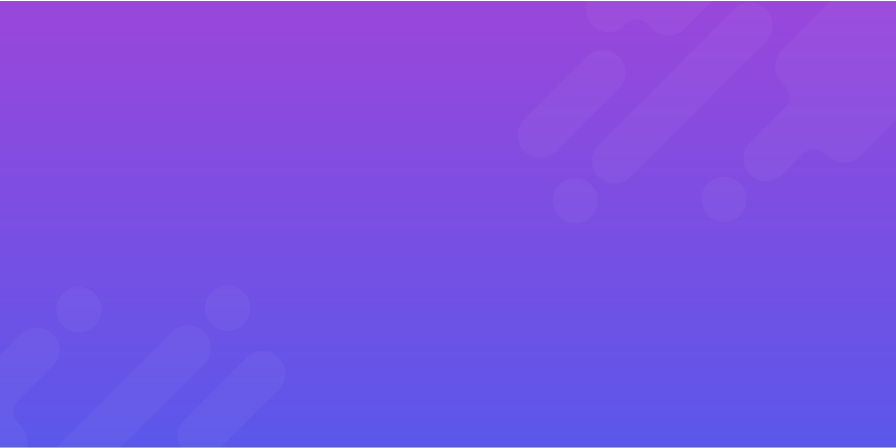
This background is drawn by a WebGL 1 fragment shader. Its source:

```glsl
precision highp float;
// Violet to blue vertical gradient with faint diagonal rounded bars and dots.
// One group of capsules, some fused with round fillets, is drawn at the upper
// right and again at the lower left by a half turn about a pivot.

uniform vec2 u_resolution;

#define TOP_COLOR vec3(0.604, 0.275, 0.857)
#define BOTTOM_COLOR vec3(0.356, 0.342, 0.918)
#define BAR_RADIUS 0.0505
#define BAR_OPACITY 0.035
#define PIVOT vec2(0.896, 0.432)
#define TOP_RIM 0.0023
#define BOTTOM_RIM 0.0011
#define OPEN_LENGTH 2.0

// Distance to a bar rising at 45 degrees from its lower end; zero length is a dot.
float bar(vec2 p, vec2 start, float len) {
  vec2 direction = vec2(0.70711);
  vec2 offset = p - start;
  float along = clamp(dot(offset, direction), 0.0, len);
  return length(offset - direction * along) - BAR_RADIUS;
}

// Union of two distances with a circular fillet in the concave corner.
float fuse(float a, float b) {
  vec2 inset = max(BAR_RADIUS - vec2(a, b), 0.0);
  return max(BAR_RADIUS, min(a, b)) - length(inset);
}

float barGroup(vec2 p) {
  // Separate bars and dots
  float d = bar(p, vec2(1.206, 0.698), 0.197);
  d = min(d, bar(p, vec2(1.372, 0.641), 0.427));
  d = min(d, bar(p, vec2(1.284, 0.552), 0.0));
  d = min(d, bar(p, vec2(1.616, 0.555), 0.0));

  // Fused pair running off the top
  float pair = fuse(bar(p, vec2(1.359, 0.979), OPEN_LENGTH),
                    bar(p, vec2(1.492, 0.971), OPEN_LENGTH));

  // Fused trio running off the right
  float trio = fuse(bar(p, vec2(1.781, 0.852), OPEN_LENGTH),
                    bar(p, vec2(1.710, 0.646), OPEN_LENGTH));
  trio = fuse(trio, bar(p, vec2(1.885, 0.6875), OPEN_LENGTH));

  return min(d, min(pair, trio));
}

// Smoothed coverage of a pixel by the inside of a distance field.
float cover(float d, float pixel) {
  return clamp(0.5 - d / pixel, 0.0, 1.0);
}

void main() {
  // Canvas height is one unit
  float pixel = 1.0 / u_resolution.y;
  vec2 p = gl_FragCoord.xy * pixel;

  vec3 color = mix(BOTTOM_COLOR, TOP_COLOR, p.y);

  // Both groups as a translucent white overlay
  float d = min(barGroup(p), barGroup(2.0 * PIVOT - p));
  color = mix(color, vec3(1.0), BAR_OPACITY * cover(d, pixel));

  // Hairline light rims along the top and bottom
  float rim = cover(min(p.y - BOTTOM_RIM, 1.0 - p.y - TOP_RIM), pixel);
  gl_FragColor = vec4(mix(color, vec3(1.0), rim), 1.0);
}
```
